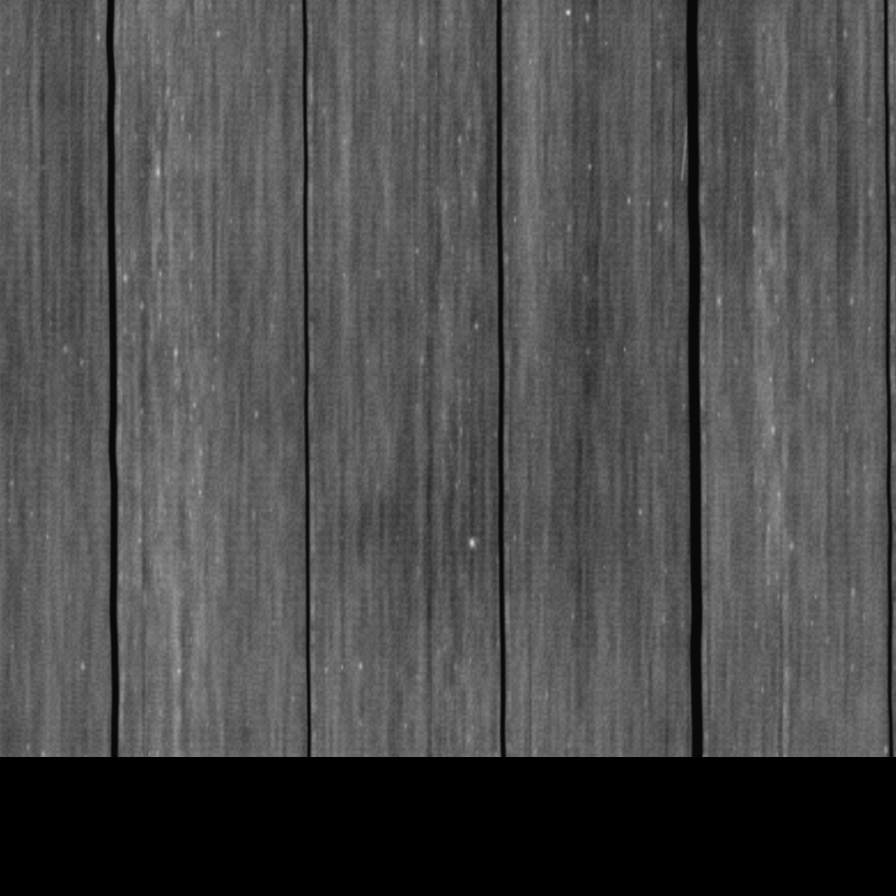
A Shadertoy shader for this texture:

```glsl
const float FIRST_SEAM = 0.126;
const float PLANK_WIDTH = 0.2165;
const float BAND_TOP = 0.155;
const float SEAM_HALF_WIDTH[5] = float[5](0.0038, 0.0019, 0.0026, 0.0060, 0.0018);

float hash(vec2 p) {
    return fract(sin(dot(p, vec2(127.1, 311.7))) * 43758.5453);
}

float noise(vec2 p) {
    vec2 cell = floor(p);
    vec2 f = fract(p);
    f = f * f * (3.0 - 2.0 * f);
    float low = mix(hash(cell), hash(cell + vec2(1, 0)), f.x);
    float high = mix(hash(cell + vec2(0, 1)), hash(cell + vec2(1, 1)), f.x);
    return mix(low, high, f.y);
}

// Noise centred on zero
float grain(vec2 p, vec2 frequency) {
    return noise(p * frequency + frequency.yx) - 0.5;
}

float bump(vec2 p, vec2 center, vec2 radius) {
    vec2 d = (p - center) / radius;
    return exp(-dot(d, d));
}

float strip(float x, float center, float radius) {
    float d = (x - center) / radius;
    return exp(-d * d * d * d);
}

float segment(vec2 p, vec2 a, vec2 b) {
    vec2 ab = b - a;
    return length(p - a - ab * clamp(dot(p - a, ab) / dot(ab, ab), 0.0, 1.0));
}

// One randomly placed upright fleck in some of the grid cells
float flecks(vec2 p, vec2 cells, vec2 radius, float density) {
    vec2 id = floor(p * cells);
    vec2 jitter = vec2(hash(id + 3.1), hash(id + 17.7));
    vec2 center = (id + 0.25 + 0.5 * jitter) / cells;
    float size = mix(0.6, 1.2, hash(id + 41.3));
    float strength = mix(0.3, 1.0, pow(hash(id + 29.5), 3.0));
    return step(hash(id), density) * strength * bump(p, center, radius * size);
}

// Weathered boards: long grain, fibres and soft stains
float wood(vec2 p, float plank) {
    float tone = 0.355 + 0.025 * (hash(vec2(plank, 5.0)) - 0.5);
    tone += 0.08 * grain(p, vec2(34.0, 0.9));
    tone += 0.09 * grain(p, vec2(140.0, 2.5));
    tone += 0.09 * grain(p, vec2(230.0, 28.0));
    tone += 0.07 * grain(p, vec2(390.0, 330.0));
    tone += 0.09 * grain(p, vec2(6.0, 5.0));
    tone -= 0.07 * smoothstep(0.72, 0.95, noise(p * vec2(125.0, 1.2)));
    tone += 0.006 * (sin(p.x * 603.0) + sin(p.y * 603.0));
    tone -= 0.06 * bump(p, vec2(0.41, 0.41), vec2(0.04, 0.035));
    tone += 0.05 * bump(p, vec2(0.427, 0.51), vec2(0.012, 0.04));
    return tone;
}

// Pale worn fibres gathered in upright strips
float wornFibres(vec2 p) {
    float worn = strip(p.x, 0.187, 0.05) + 0.8 * strip(p.x, 0.507, 0.035)
               + strip(p.x, 0.86, 0.022) + 0.4 * strip(p.x, 0.62, 0.05);
    float fibre = noise(p * vec2(210.0, 45.0)) * noise(p * vec2(100.0, 7.0) + 9.0);
    return worn * (0.16 * fibre + 0.16 * flecks(p, vec2(110.0, 55.0), vec2(0.0018, 0.0045), 0.3));
}

void mainImage(out vec4 fragColor, in vec2 fragCoord) {
    vec2 uv = fragCoord / iResolution.xy;
    float pixel = 1.0 / iResolution.y;

    // Nearest seam, leaning and wavering slightly
    float lean = 0.006 * (0.55 - uv.y);
    float x = uv.x - FIRST_SEAM - lean;
    float seam = clamp(floor(x / PLANK_WIDTH + 0.5), 0.0, 4.0);
    float waver = 0.0022 * grain(uv + seam, vec2(1.0, 22.0));
    float offset = x - seam * PLANK_WIDTH - waver;
    float halfWidth = SEAM_HALF_WIDTH[int(seam)];
    float edge = abs(offset) - halfWidth;

    // Boards with wear and flecks
    float tone = wood(uv, floor(x / PLANK_WIDTH)) + wornFibres(uv);
    tone += 0.28 * flecks(uv, vec2(48.0, 34.0), vec2(0.0023, 0.0042), 0.17);
    tone += 0.6 * bump(uv, vec2(0.527, 0.394), vec2(0.003, 0.005));
    tone += 0.5 * bump(uv, vec2(0.634, 0.986), vec2(0.0025, 0.003));
    float scratch = segment(uv, vec2(0.761, 0.80), vec2(0.768, 0.87));
    tone += 0.14 * (1.0 - smoothstep(0.0, 0.002 + pixel, scratch));

    // Shaded board edges, a lit right lip and the dark gap
    tone -= 0.07 * exp(-max(edge, 0.0) / 0.003);
    float lipNoise = noise(vec2(seam * 7.0, uv.y * 90.0));
    tone += 0.13 * lipNoise * strip(offset, halfWidth + 0.004, 0.0025);
    float gap = 1.0 - smoothstep(-0.0012 - 0.5 * pixel, 0.0012 + 0.5 * pixel, edge);
    tone = mix(tone, 0.035, gap);

    // Black band along the bottom
    tone *= smoothstep(-0.5 * pixel, 0.5 * pixel, uv.y - BAND_TOP);
    fragColor = vec4(vec3(clamp(tone, 0.0, 1.0)), 1.0);
}
```
